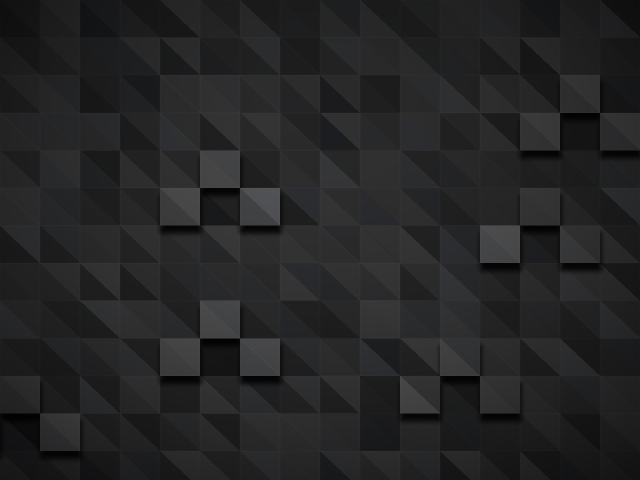
A Shadertoy shader for this background:

```glsl
#define GRID vec2(16.0, 12.77)
#define TONE_DARK 0.112
#define TONE_LIGHT 0.212
#define RAISED_DARK 0.205
#define RAISED_LIGHT 0.305
#define TINT 0.012
#define SEAM_HALF_WIDTH 0.014
#define SEAM_GLOW 0.024
#define SHADOW_SOFTNESS 0.22
#define SHADOW_DROP vec2(0.02, 0.2)
#define HOLE_SHADE 0.62
#define VIGNETTE 0.3

// Upper tile of each raised trio: column, row from the top
const vec2 trioTops[6] = vec2[6](
    vec2(5, 4), vec2(14, 2), vec2(13, 5),
    vec2(5, 8), vec2(11, 9), vec2(0, 10));

float hash(vec2 p, float seed) {
    vec3 q = fract(vec3(p.xyx + seed * 7.31) * vec3(0.1031, 0.103, 0.0973));
    q += dot(q, q.yzx + 33.33);
    return fract((q.x + q.y) * q.z);
}

float boxDistance(vec2 p, vec2 halfSize) {
    vec2 d = abs(p) - halfSize;
    return length(max(d, 0.0)) + min(max(d.x, d.y), 0.0);
}

float isCell(vec2 a, vec2 b) {
    vec2 d = abs(a - b);
    return step(max(d.x, d.y), 0.5);
}

float lineMask(float d) {
    return 1.0 - smoothstep(0.4 * SEAM_HALF_WIDTH, 1.6 * SEAM_HALF_WIDTH, abs(d));
}

vec3 background(vec2 uv) {
    vec2 p = vec2(uv.x, 1.0 - uv.y) * GRID;
    vec2 cell = floor(p), f = fract(p);

    // Raised tiles, the sunken tile between them, and cast shadows
    float raised = 0.0, hole = 0.0, light = 1.0;
    for (int i = 0; i < 6; i++) {
        hole = max(hole, isCell(cell, trioTops[i] + vec2(0, 1)));
        for (int k = -1; k <= 1; k++) {
            vec2 tile = trioTops[i] + vec2(k, abs(k));
            raised = max(raised, isCell(cell, tile));
            float d = boxDistance(p - tile - 0.5 - SHADOW_DROP, vec2(0.43));
            light = min(light, smoothstep(-0.06, SHADOW_SOFTNESS, d));
        }
    }

    // Two triangles per tile, split from upper left to lower right
    float diagonal = (f.x - f.y) * 0.7071;
    float side = step(0.0, diagonal);
    float h = hash(cell, 1.0 + side);
    float tone = mix(mix(TONE_DARK, TONE_LIGHT, h),
                     mix(RAISED_DARK, RAISED_LIGHT, h), raised);
    tone *= 1.03 - 0.06 * f.y;
    tone *= mix(1.0, HOLE_SHADE, hole);
    float hue = hash(cell, 3.0 + side);
    vec3 color = vec3(tone) + TINT * vec3(-0.2, 0.15, 1.0) * smoothstep(0.5, 1.0, hue);
    color.g += 0.4 * TINT * smoothstep(0.3, 0.0, hue);

    // Fine seams: light tile borders, light or dark diagonals
    vec2 edge = min(f, 1.0 - f);
    float border = lineMask(min(edge.x, edge.y)) * (1.0 - hole);
    float crease = lineMask(diagonal) * (hash(cell, 5.0) * 1.7 - 0.6) * (1.0 - hole);
    color += SEAM_GLOW * (border * (0.5 + 0.5 * hash(cell, 6.0)) + crease);

    // Shadows fall on the flat tiles only
    color *= mix(0.12 + 0.88 * light, 1.0, raised);
    vec2 q = uv * 2.0 - 1.0;
    return color * (1.05 - VIGNETTE * dot(q, q));
}

void mainImage(out vec4 fragColor, in vec2 fragCoord) {
    // Four samples per pixel smooth all edges
    vec3 color = vec3(0.0);
    for (int i = 0; i < 4; i++) {
        vec2 offset = vec2(i % 2, i / 2) * 0.5 - 0.25;
        color += background((fragCoord + offset) / iResolution.xy);
    }
    fragColor = vec4(color * 0.25, 1.0);
}
```
